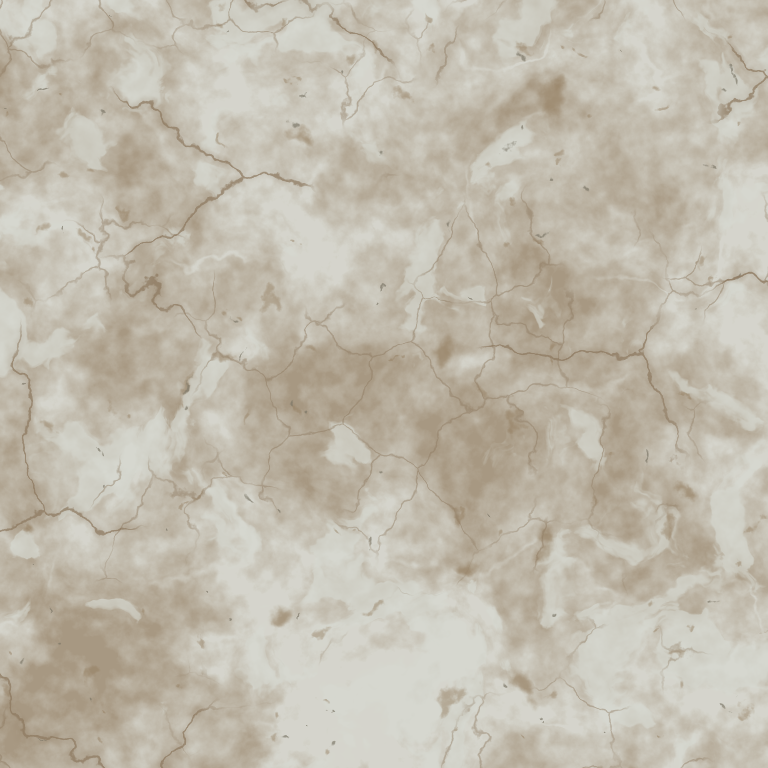
This texture is drawn by a three.js fragment shader. Its source:

```glsl
varying vec2 vUv;

// Stone colour: middle tone plus a step per unit of tone
const vec3 STONE_MID = vec3(0.753, 0.725, 0.667);
const vec3 STONE_STEP = vec3(0.041, 0.054, 0.066);
const vec3 FLAKE_COLOR = vec3(0.84, 0.85, 0.82);
const vec3 CRACK_COLOR = vec3(0.55, 0.47, 0.37);
const vec3 STAIN_COLOR = vec3(0.57, 0.48, 0.36);
const vec3 SPECK_COLOR = vec3(0.47, 0.45, 0.39);

// Feature frequencies, in repeats per canvas
const float CLOUD_FREQ = 3.2;
const float MOTTLE_FREQ = 13.0;
const float GRAIN_FREQ = 55.0;
const float CLAST_FREQ = 6.0;
const float CRACK_FREQ = 3.4;
const float FLAKE_FREQ = 15.0;
const float VEIN_FREQ = 9.0;

// Strengths and widths
const float CLOUD_GAIN = 0.62;
const float MOTTLE_GAIN = 0.55;
const float GRAIN_GAIN = 0.36;
const float CLAST_GAIN = 0.7;
const float TREND_GAIN = 0.9;
const float CRACK_WIDTH = 0.0026;
const float FBM_DEVIATION = 0.115;

vec2 hash2(vec2 p) {
  vec3 q = fract(p.xyx * vec3(0.1031, 0.1030, 0.0973));
  q += dot(q, q.yzx + 33.33);
  return fract((q.xx + q.yz) * q.zy);
}

float noise(vec2 p) {
  vec2 i = floor(p);
  vec2 f = fract(p);
  f = f * f * f * (f * (f * 6.0 - 15.0) + 10.0);
  float low = mix(hash2(i).x, hash2(i + vec2(1.0, 0.0)).x, f.x);
  float high = mix(hash2(i + vec2(0.0, 1.0)).x, hash2(i + vec2(1.0)).x, f.x);
  return mix(low, high, f.y);
}

float fbm(vec2 p) {
  const mat2 turn = mat2(1.6, 1.2, -1.2, 1.6);
  float sum = 0.0;
  float weight = 0.5;
  for (int i = 0; i < 5; i++) {
    sum += weight * noise(p);
    p = turn * p + 17.3;
    weight *= 0.5;
  }
  return sum / 0.96875;
}

// Noise centred on zero with a deviation near one
float variation(vec2 p) {
  return (fbm(p) - 0.5) / FBM_DEVIATION;
}

// Voronoi cells: x is the distance to the border, y a random tone per cell
vec2 cells(vec2 p) {
  vec2 base = floor(p);
  vec2 nearest = vec2(0.0);
  float best = 9.0;
  float tone = 0.0;
  for (int y = -1; y <= 1; y++) for (int x = -1; x <= 1; x++) {
    vec2 id = base + vec2(x, y);
    vec2 r = id + hash2(id) - p;
    if (dot(r, r) < best) {
      best = dot(r, r);
      nearest = r;
      tone = hash2(id + 71.0).x;
    }
  }
  float border = 9.0;
  for (int y = -2; y <= 2; y++) for (int x = -2; x <= 2; x++) {
    vec2 id = base + vec2(x, y);
    vec2 r = id + hash2(id) - p;
    vec2 gap = r - nearest;
    if (dot(gap, gap) > 0.0001) border = min(border, dot(0.5 * (r + nearest), normalize(gap)));
  }
  return vec2(border, tone);
}

// Scattered soft dots; radius is in grid units, chance is the share of filled cells
float dots(vec2 p, float radius, float chance) {
  vec2 base = floor(p);
  float cover = 0.0;
  for (int y = -1; y <= 1; y++) for (int x = -1; x <= 1; x++) {
    vec2 id = base + vec2(x, y);
    vec2 pick = hash2(id + 29.0);
    float size = radius * mix(0.4, 1.0, pick.y);
    float dist = length(id + hash2(id) - p);
    cover = max(cover, step(pick.x, chance) * (1.0 - smoothstep(0.2 * size, size, dist)));
  }
  return cover;
}

void main() {
  vec2 p = vUv + 3.0;
  vec2 bend = vec2(fbm(p * 7.0), fbm(p * 7.0 + 41.0)) - 0.5;
  vec2 fray = vec2(fbm(p * 30.0 + 11.0), fbm(p * 30.0 + 67.0)) - 0.5;
  vec2 q = p + 0.16 * bend + 0.02 * fray;

  // Cloudy ground, browner towards the upper left
  float cloud = variation(q * CLOUD_FREQ);
  float tone = CLOUD_GAIN * cloud + MOTTLE_GAIN * variation(q * MOTTLE_FREQ + 5.0);
  tone += GRAIN_GAIN * variation(p * GRAIN_FREQ + 0.5 * bend);
  tone += TREND_GAIN * (0.5 * (vUv.x - vUv.y));

  // Embedded fragments with pale, broken rims
  vec2 clast = cells(q * CLAST_FREQ);
  tone += CLAST_GAIN * (clast.y - 0.5) * smoothstep(0.0, 0.12, clast.x);
  float vein = abs(noise(q * VEIN_FREQ + 23.0) - 0.5);
  float veinMask = smoothstep(0.48, 0.66, fbm(p * 8.0 + 90.0));
  tone += 1.1 * veinMask * (1.0 - smoothstep(0.0, 0.06, vein));
  vec3 color = STONE_MID + STONE_STEP * clamp(tone, -2.4, 2.0);

  // White mineral flakes
  float flakeShape = fbm(q * FLAKE_FREQ + 130.0) + 0.03 * cloud;
  color = mix(color, FLAKE_COLOR, 0.65 * smoothstep(0.62, 0.72, flakeShape));

  // Brown stains and small dark pits
  vec2 s = p + 0.05 * bend + 0.05 * fray;
  color = mix(color, STAIN_COLOR, 0.6 * dots(s * 8.0, 0.22, 0.2));
  color = mix(color, STAIN_COLOR, 0.45 * dots(s * 30.0 + 7.0, 0.3, 0.09));
  color = mix(color, SPECK_COLOR, 0.65 * dots(s * 42.0 + 19.0, 0.24, 0.04));

  // Long cracks, fading in and out, with fainter hairlines
  vec2 c = p + 0.09 * bend + 0.03 * fray;
  float crackMask = smoothstep(0.48, 0.6, fbm(p * 4.0 + 53.0));
  float crackDist = cells(c * CRACK_FREQ + 2.0).x / CRACK_FREQ;
  float crack = 1.0 - smoothstep(0.2 * CRACK_WIDTH, CRACK_WIDTH, crackDist);
  float halo = 1.0 - smoothstep(0.0, 5.0 * CRACK_WIDTH, crackDist);
  float hairMask = smoothstep(0.52, 0.66, fbm(p * 6.0 + 77.0));
  float hairDist = cells(c * 9.0 + 31.0).x / 9.0;
  float hair = 1.0 - smoothstep(0.0, CRACK_WIDTH, hairDist);
  color = mix(color, CRACK_COLOR, crackMask * (0.6 * crack + 0.15 * halo));
  color = mix(color, CRACK_COLOR, 0.45 * hairMask * hair);

  gl_FragColor = vec4(color, 1.0);
}
```
